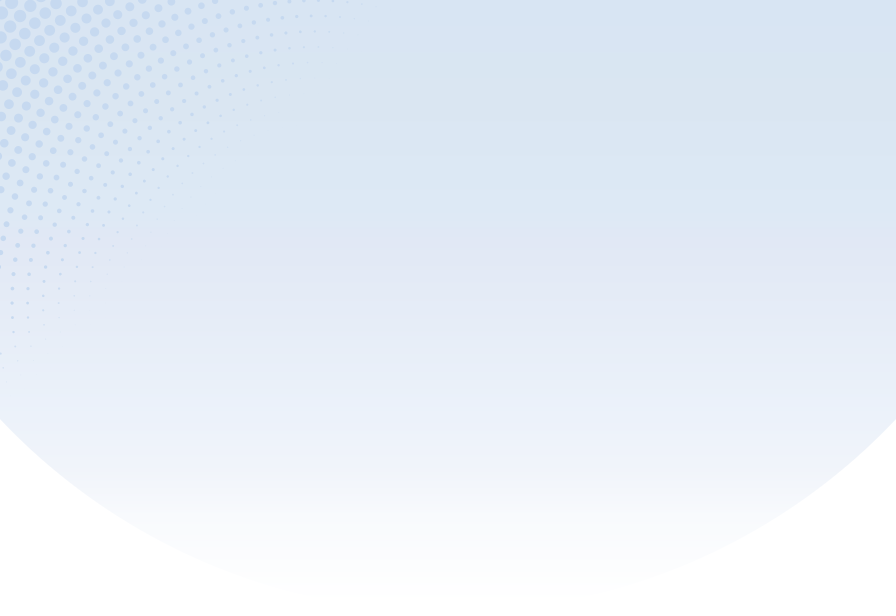
A Shadertoy shader for this background:

```glsl
// A pale blue disc hangs from the top edge and fades down into white.
// Concentric rings of halftone dots shrink away from the upper left corner.
// Lengths are in canvas heights, measured from the top left corner.

#define DISC_RADIUS 1.0
#define DISC_CENTER_Y -0.006
#define RING_CENTER vec2(0.511, 0.492)
#define RING_STEP 0.0252
#define DOT_STEP 0.0235
#define DOT_RADIUS 0.0110
#define DOT_REACH 0.70
#define DOT_COLOR vec3(0.776, 0.851, 0.941)

const float TAU = 6.2831853;

// Blend towards the next colour stop between two depths
vec3 addStop(vec3 color, vec3 next, float from, float to, float depth) {
    return mix(color, next, clamp((depth - from) / (to - from), 0.0, 1.0));
}

// Vertical gradient from soft blue through lavender to white
vec3 skyGradient(float depth) {
    vec3 color = vec3(0.847, 0.898, 0.953);
    color = addStop(color, vec3(0.855, 0.902, 0.949), 0.00, 0.17, depth);
    color = addStop(color, vec3(0.867, 0.914, 0.961), 0.17, 0.34, depth);
    color = addStop(color, vec3(0.882, 0.910, 0.959), 0.34, 0.39, depth);
    color = addStop(color, vec3(0.922, 0.947, 0.980), 0.39, 0.66, depth);
    color = addStop(color, vec3(0.943, 0.957, 0.980), 0.66, 0.76, depth);
    color = addStop(color, vec3(0.973, 0.981, 0.992), 0.76, 0.84, depth);
    return addStop(color, vec3(1.0), 0.84, 0.98, depth);
}

// Coverage of the ringed halftone dots
float halftone(vec2 p, float pixel) {
    vec2 offset = p - RING_CENTER;
    float ring = (floor(length(offset) / RING_STEP) + 0.5) * RING_STEP;
    float count = floor(TAU * ring / DOT_STEP + 0.5);
    float cell = floor(atan(offset.y, offset.x) / TAU * count) + 0.5;
    float angle = cell / count * TAU;
    vec2 dotCenter = RING_CENTER + ring * vec2(cos(angle), sin(angle));

    // Dots shrink along the diagonal
    float strength = clamp(1.0 - (dotCenter.x + dotCenter.y) / DOT_REACH, 0.0, 1.0);
    float radius = DOT_RADIUS * pow(strength, 1.1);
    float edge = length(p - dotCenter) - radius;
    float visible = smoothstep(0.0, 0.25, strength);
    return visible * clamp(0.5 - edge / pixel, 0.0, 1.0);
}

void mainImage(out vec4 fragColor, in vec2 fragCoord) {
    float pixel = 1.0 / iResolution.y;
    vec2 p = vec2(fragCoord.x, iResolution.y - fragCoord.y) * pixel;

    // Gradient with dots on top
    vec3 color = skyGradient(p.y);
    color = mix(color, DOT_COLOR, halftone(p, pixel));

    // White outside the disc
    vec2 discCenter = vec2(0.5 * iResolution.x * pixel, DISC_CENTER_Y);
    float discEdge = length(p - discCenter) - DISC_RADIUS;
    color = mix(color, vec3(1.0), clamp(0.5 + discEdge / pixel, 0.0, 1.0));

    fragColor = vec4(color, 1.0);
}
```
